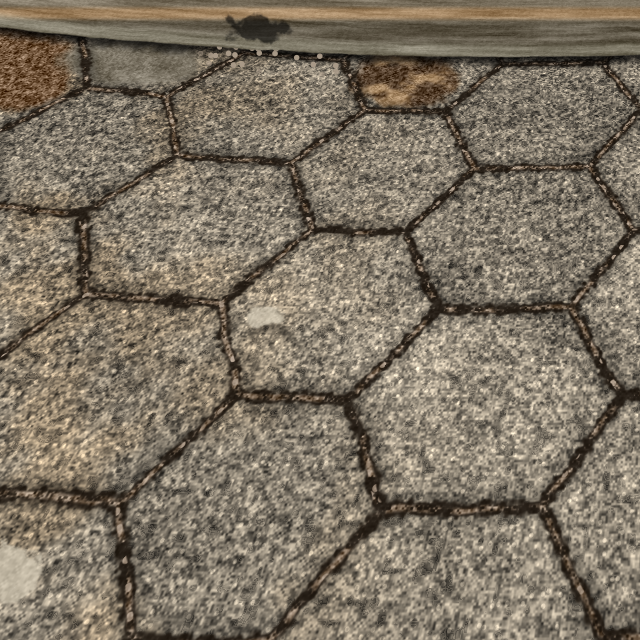
Give the GLSL for this texture, as a WebGL 2 fragment shader.

```glsl
#version 300 es
precision highp float;
uniform vec2 u_resolution;
out vec4 fragColor;

float hash(vec2 p) {
    return fract(sin(dot(p, vec2(127.1, 311.7))) * 43758.5453);
}

float noise(vec2 p) {
    vec2 i = floor(p), f = fract(p);
    f = f * f * (3.0 - 2.0 * f);
    return mix(mix(hash(i), hash(i + vec2(1, 0)), f.x),
               mix(hash(i + vec2(0, 1)), hash(i + vec2(1, 1)), f.x), f.y);
}

float fbm(vec2 p) {
    float sum = 0.0, amp = 0.5;
    for (int i = 0; i < 4; i++) {
        sum += amp * noise(p);
        p = p * 2.03 + 17.3;
        amp *= 0.5;
    }
    return sum / 0.9375;
}

// Distance to the nearest pebble centre, with a random value per pebble
vec2 pebbles(vec2 p) {
    vec2 cell = floor(p), best = vec2(9.0, 0.0);
    for (int k = 0; k < 9; k++) {
        vec2 c = cell + vec2(k % 3 - 1, k / 3 - 1);
        float r = hash(c + 5.7);
        float d = length(c + 0.2 + 0.6 * vec2(hash(c), r) - p);
        if (d < best.x) best = vec2(d, hash(c + 31.4));
    }
    return best;
}

// Perspective from the canvas (y downwards) to the paving grid
vec2 groundPlane(vec2 p) {
    float u = 0.0, v = 0.0;
    for (int i = 0; i < 3; i++) {
        v = (0.625 - 0.0061 * (u + 0.3) * (u + 0.3) - p.y) / (0.1914 + 0.19 * p.y);
        u = (p.x * (1.0 + 0.19 * v) - 0.758 - 0.207 * v) / 0.2995;
    }
    return vec2(u, v);
}

// Inner distance of a six-sided stone: half flat edge s, half width t
float stoneDistance(vec2 p, float s, float t) {
    p = abs(p);
    vec2 n = normalize(vec2(0.5, t - s));
    return min(0.5 - p.y, dot(vec2(t, 0) - p, n));
}

// Soft blob with a ragged outline
float blob(vec2 p, vec2 centre, vec2 radius, float ragged) {
    float d = length((p - centre) / radius) + ragged * (fbm(p * 45.0) - 0.5);
    return 1.0 - smoothstep(0.8, 1.1, d);
}

void main() {
    vec2 p = gl_FragCoord.xy / u_resolution;
    p.y = 1.0 - p.y;
    vec2 g = groundPlane(p);
    vec2 w = g + 0.035 * (vec2(fbm(g * 7.0), fbm(g * 7.0 + 40.0)) - 0.5);

    // Even and odd columns of stones
    vec2 even = vec2(2.0 * round(w.x * 0.5), round(w.y));
    vec2 odd = vec2(2.0 * round((w.x - 1.0) * 0.5) + 1.0, round(w.y - 0.5) + 0.5);
    float dEven = stoneDistance(w - even, 0.38, 0.71);
    float dOdd = stoneDistance(w - odd, 0.29, 0.62);
    float d = max(dEven, dOdd);
    vec2 id = dEven > dOdd ? even : odd;
    vec2 local = w - id;

    // Grainy concrete
    float fine = noise(g * 95.0), coarse = noise(g * 43.0 + 9.0), broad = fbm(g * 3.0 + 3.0);
    float grain = 0.40 * (fine - 0.5) + 0.34 * (coarse - 0.5);
    float tone = 0.53 + grain + 0.22 * (broad - 0.5) + 0.05 * (hash(id) - 0.5);
    tone -= 0.05 * smoothstep(0.45, 0.1, p.y);
    tone += 0.07 * blob(p, vec2(0.75, 0.61), vec2(0.17, 0.12), 0.5);
    tone -= 0.24 * smoothstep(0.68, 0.85, noise(g * 27.0 + 70.0)) * smoothstep(0.4, 0.6, fine);
    vec2 peb = pebbles(g * 27.0);
    tone += 0.17 * smoothstep(0.34, 0.18, peb.x) * smoothstep(0.75, 0.9, peb.y);
    float warmth = smoothstep(0.45, 0.7, fbm(g * 2.0 + 21.0)) * smoothstep(0.8, 0.1, p.x);
    vec3 col = tone * mix(vec3(1.07, 1.0, 0.885), vec3(1.11, 0.99, 0.82), warmth);

    // Earth and broken slabs along the kerb
    vec3 earth = vec3(0.44, 0.33, 0.23) + grain * 0.9;
    col = mix(col, earth, blob(p, vec2(0.02, 0.1), vec2(0.1, 0.075), 0.4));
    float gap = blob(p, vec2(0.63, 0.125), vec2(0.085, 0.045), 0.5);
    col = mix(col, mix(earth * 0.75, vec3(0.65, 0.53, 0.39) + grain * 0.5,
                       smoothstep(0.4, 0.6, fbm(p * vec2(18, 35)))), gap);
    float slab = blob(p, vec2(0.21, 0.097), vec2(0.115, 0.04), 0.3);
    col = mix(col, vec3(0.49, 0.46, 0.40) + 0.35 * grain + 0.25 * (fbm(p * 40.0) - 0.5), slab);

    // Soot on the rims, then joints filled with dirt and grit
    float rough = fbm(g * 13.0 + 50.0);
    float rim = 0.055 + 0.07 * rough + 0.035 * smoothstep(0.0, -0.4, local.y);
    col *= mix(1.0, 0.62 + 0.2 * rough, 1.0 - smoothstep(0.015, rim, d));
    float seam = 1.0 - smoothstep(0.018, 0.04, d + 0.025 * (coarse - 0.5));
    float grit = smoothstep(0.022, 0.004, d) * smoothstep(0.35, 0.65, rough + 0.25 * (fine - 0.5));
    vec3 joint = mix(vec3(0.14, 0.11, 0.08) + 0.12 * grain, vec3(0.49, 0.41, 0.33) + grain, grit);
    col = mix(col, joint, seam * 0.93);
    float corner = 1.0 - smoothstep(0.02, 0.05, abs(dEven - dOdd) + d);
    vec2 stone = pebbles(g * 19.0 + 3.0);
    col = mix(col, vec3(0.65, 0.58, 0.51) + 0.4 * grain,
              corner * smoothstep(0.4, 0.25, stone.x) * step(0.72, stone.y));

    // Pale splashes and a dark scar
    float scarLine = abs(p.y - 0.517 - 0.22 * (p.x - 0.4) - 0.012 * sin(p.x * 55.0));
    col *= 1.0 - 0.42 * smoothstep(0.014, 0.002, scarLine + 0.01 * (rough - 0.5))
         * smoothstep(0.37, 0.4, p.x) * smoothstep(0.49, 0.455, p.x);
    float splash = max(blob(p, vec2(0.412, 0.494), vec2(0.033, 0.017), 0.8),
                       blob(p, vec2(0.02, 0.892), vec2(0.047, 0.048), 1.0));
    col = mix(col, vec3(0.78, 0.74, 0.66) + 0.2 * grain, splash * 0.92);

    // Curved kerb with streaks, a tan band and a pale lower lip
    float edge = 0.043 + 0.115 * p.x - 0.072 * p.x * p.x + 0.004 * (fbm(p * 30.0) - 0.5);
    float below = p.y - edge;
    col *= 1.0 - 0.75 * smoothstep(0.022, 0.0, below + 0.012 * (rough - 0.5));
    vec2 rubble = pebbles(p * 75.0);
    col = mix(col, vec3(0.66, 0.60, 0.53), smoothstep(0.4, 0.25, rubble.x) * step(0.72, rubble.y)
              * smoothstep(0.03, 0.01, abs(below - 0.015)) * smoothstep(0.15, 0.1, abs(p.x - 0.44)));
    float streak = fbm(vec2(p.x * 9.0, below * 150.0)) - 0.5;
    vec3 kerb = mix(vec3(0.50, 0.46, 0.39), vec3(0.36, 0.33, 0.27), smoothstep(0.02, 0.04, p.y));
    kerb = mix(kerb, vec3(0.66, 0.53, 0.38), 0.85 * smoothstep(0.014, 0.004, abs(p.y - 0.021)));
    kerb = mix(kerb, vec3(0.53, 0.51, 0.44), 0.75 * smoothstep(-0.026, -0.012, below));
    kerb += 0.4 * streak + 0.15 * grain;
    kerb *= 1.0 - 0.6 * blob(p, vec2(0.4, 0.045), vec2(0.05, 0.025), 1.2);
    col = mix(kerb, col, smoothstep(-0.0015, 0.0015, below));

    fragColor = vec4(clamp(col, 0.0, 1.0), 1.0);
}
```
